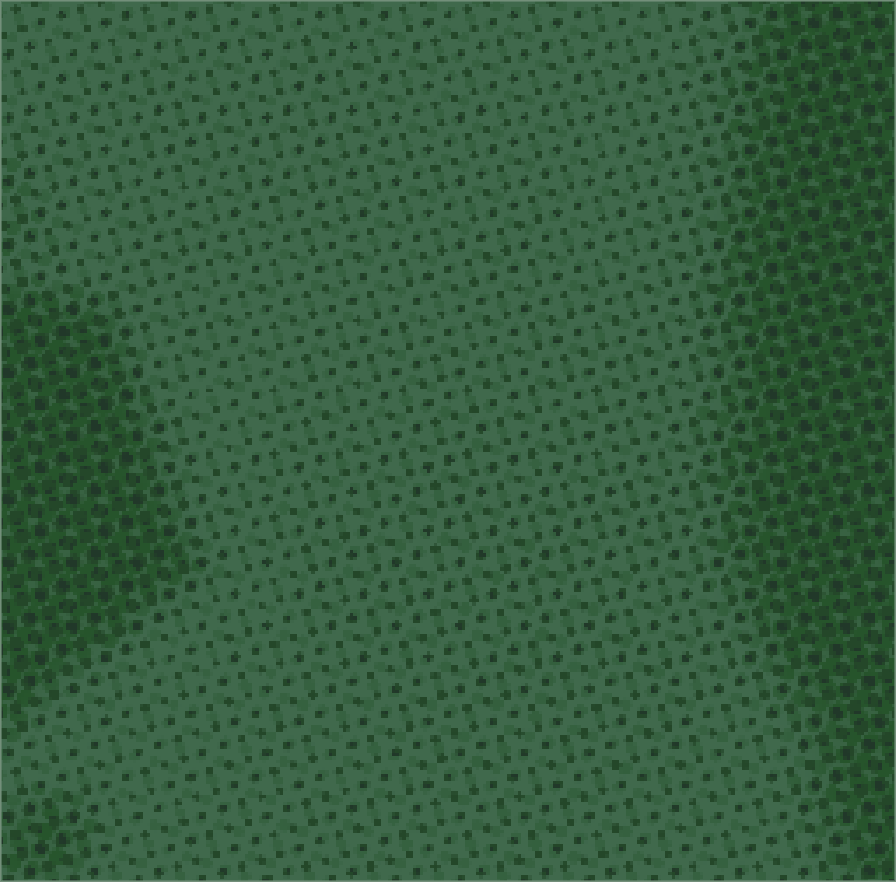
This pattern is drawn by a Shadertoy shader. Its source:

```glsl
// Green halftone: two square dot screens, turned +18.4 and -18.4 degrees, overlap
// on a pale green ground, sampled on a coarse grid that gives the dots stepped edges.
// A soft shade field swells the dots at the sides; ink is darkest where dots meet.

float hash(vec2 p) {
    return fract(sin(dot(p, vec2(127.1, 311.7))) * 43758.5);
}

// Shade of the printed area: 0 is light, 1 is dark.
float shade(vec2 p) {
    // wedge pointing inwards from the left side
    float wedge = min((p.y - 0.15 - 0.83 * p.x) * 0.77,
                      0.235 - 0.32 * (p.y - 0.358) - p.x);
    wedge = min(wedge, 0.70 - 0.3 * p.x - p.y);
    float left = smoothstep(-0.05, 0.07, wedge);

    // soft fade above the wedge, and a patch in the lower corner
    vec2 fade = (p - vec2(0.0, 0.74)) / vec2(0.08, 0.13);
    left = max(left, 0.5 * exp(-dot(fade, fade)));
    left = max(left, 0.75 * smoothstep(0.12, 0.01, length(p - vec2(0.045, 0.045))));

    // curved band along the right side
    float bend = p.y - 0.6;
    float edge = 0.82 + 0.2 * bend * bend + 0.06 * smoothstep(0.36, 0.14, p.y);
    float right = smoothstep(-0.12, 0.08, p.x - edge);

    // gentle unevenness in the middle
    vec2 low = p - vec2(0.60, 0.30);
    vec2 pale = (p - vec2(0.24, 0.42)) / vec2(0.07, 0.22);
    float middle = 0.08 + 0.17 * exp(-10.0 * dot(low, low))
                 - 0.07 * exp(-dot(pale, pale))
                 + 0.04 * sin(31.0 * p.x + 3.0 * sin(19.0 * p.y)) * sin(37.0 * p.y);
    return clamp(max(middle, max(left, right)), 0.0, 1.0);
}

// Nearest dot of a square screen: distance to its centre, and its random value.
vec2 nearestDot(vec2 q, vec2 axis) {
    mat2 grid = mat2(axis, vec2(-axis.y, axis.x));
    vec2 cell = round(inverse(grid) * q);
    return vec2(length(q - grid * cell), hash(cell));
}

float disc(float d, float radius, float blur) {
    return 1.0 - smoothstep(radius - blur, radius + blur, d);
}

// Printed colour at one point of the canvas.
vec3 halftone(vec2 uv) {
    float tone = shade(uv);
    float blur = 0.16;

    // ten screen units make one full repeat of the pattern
    vec2 q = (uv - vec2(0.3926, 0.5146)) / 0.0072;
    vec2 dark = nearestDot(q, vec2(3.0, 1.0));
    vec2 light = nearestDot(q - 0.5, vec2(3.0, -1.0));

    float vary = 1.0 - 0.6 * tone;
    float darkRadius = 0.59 + 0.62 * tone + 0.2 * vary * (dark.y - 0.5);
    float lightRadius = 0.82 + 0.72 * tone + 0.2 * vary * (light.y - 0.5);
    float darkDot = disc(dark.x, darkRadius, blur);
    float lightDot = disc(light.x, lightRadius, blur);
    float core = darkDot * disc(light.x, 0.62 + 0.42 * tone, blur);

    // light screen below, dark screen above, deepest ink where they overlap
    vec3 ground = mix(vec3(0.25, 0.41, 0.30), vec3(0.22, 0.385, 0.26),
                      smoothstep(0.3, 0.9, tone));
    vec3 lightInk = mix(vec3(0.21, 0.38, 0.25), vec3(0.15, 0.33, 0.17),
                        smoothstep(0.2, 0.9, tone + 0.3 * (light.y - 0.5)));
    vec3 color = mix(ground, lightInk, lightDot);
    color = mix(color, vec3(0.14, 0.28, 0.16), darkDot);
    return mix(color, vec3(0.13, 0.22, 0.16), core);
}

void mainImage(out vec4 fragColor, in vec2 fragCoord) {
    vec2 uv = fragCoord / iResolution.xy;

    // coarse sampling grid
    vec2 blocks = vec2(256.0, 252.0);
    vec3 color = halftone((floor(uv * blocks) + 0.5) / blocks);

    // thin pale rim
    vec2 inset = min(uv, 1.0 - uv);
    float rim = 1.0 - smoothstep(0.001, 0.0025, min(inset.x, inset.y));
    color = mix(color, vec3(0.45, 0.56, 0.48), rim);

    fragColor = vec4(color, 1.0);
}
```
